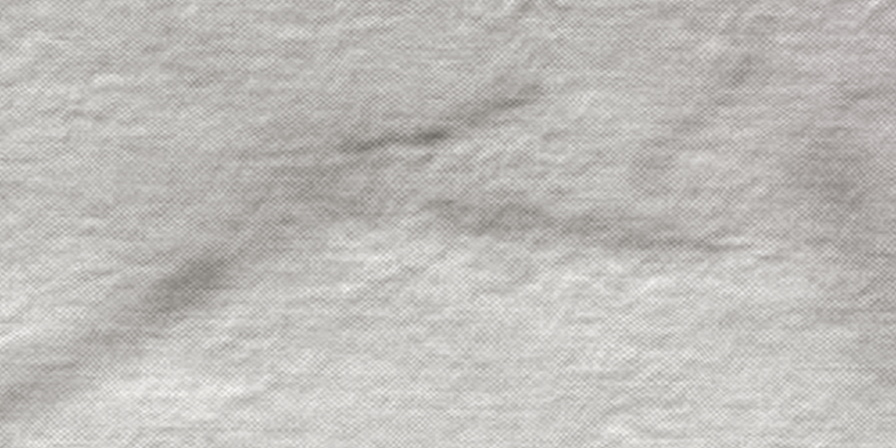
A Shadertoy shader for this texture:

```glsl
// Crumpled off-white cotton cloth lit from the upper left.
// Broad folds are soft segments of shade, crinkles are an embossed
// warped noise, and a fine weave with uneven threads lies on top.

float hash(vec2 p) {
    vec3 q = fract(vec3(p.xyx) * 0.1031);
    q += dot(q, q.yzx + 33.33);
    return fract((q.x + q.y) * q.z);
}

float noise(vec2 p) {
    vec2 i = floor(p), f = fract(p);
    f = f * f * f * (f * (f * 6.0 - 15.0) + 10.0);
    return mix(mix(hash(i), hash(i + vec2(1, 0)), f.x),
               mix(hash(i + vec2(0, 1)), hash(i + vec2(1, 1)), f.x), f.y);
}

float fbm(vec2 p) {
    float sum = 0.0, amp = 0.5;
    for (int i = 0; i < 4; i++) {
        sum += amp * noise(p);
        p = mat2(0.8, 0.6, -0.6, 0.8) * p * 2.03 + 17.3;
        amp *= 0.5;
    }
    return sum;
}

// Soft band around the segment from a to b
float fold(vec2 p, vec2 a, vec2 b, float width) {
    vec2 ab = b - a;
    float t = clamp(dot(p - a, ab) / dot(ab, ab), 0.0, 1.0);
    float d = length(p - a - ab * t) / width;
    return exp(-d * d);
}

vec2 turn(vec2 p, float angle) {
    float c = cos(angle), s = sin(angle);
    return vec2(c * p.x + s * p.y, c * p.y - s * p.x);
}

// Small ridges in several directions, from level to steeply rising
float crinkleHeight(vec2 p) {
    return 0.60 * noise(turn(p, 0.65) * vec2(16, 26))
         + 0.50 * noise(turn(p, -0.45) * vec2(19, 31) + 83.0)
         + 0.42 * noise(turn(p, 0.12) * vec2(20, 46) + 19.0)
         + 0.34 * noise(turn(p, 0.80) * vec2(34, 58) + 41.0)
         + 0.30 * noise(turn(p, -0.70) * vec2(40, 62) + 57.0);
}

// Large light and shade of the draped cloth
float drape(vec2 p) {
    float light = mix(0.724, 0.796, smoothstep(0.56, 0.22, p.y));
    light += 0.035 * fold(p, vec2(0.05, 0.45), vec2(0.1, 0.85), 0.25);

    // long diagonal valley with its sharp crease
    light -= 0.12 * fold(p, vec2(-0.05, 0.06), vec2(0.45, 0.37), 0.06);
    light -= 0.08 * fold(p, vec2(0.42, 0.37), vec2(0.82, 0.59), 0.07);
    light -= 0.05 * fold(p, vec2(0.65, 0.64), vec2(1.12, 0.77), 0.075);
    light -= 0.13 * fold(p, vec2(0.78, 0.655), vec2(0.98, 0.69), 0.015);
    light -= 0.09 * fold(p, vec2(0.95, 0.69), vec2(1.20, 0.80), 0.024);

    // level fold and the softer ones on the right
    light -= 0.09 * fold(p, vec2(1.00, 0.51), vec2(1.60, 0.45), 0.04);
    light -= 0.06 * fold(p, vec2(1.44, 0.60), vec2(1.68, 0.88), 0.04);
    light -= 0.08 * fold(p, vec2(1.86, 0.62), vec2(2.02, 0.22), 0.12);
    light -= 0.07 * fold(p, vec2(1.88, 0.79), vec2(2.05, 0.77), 0.03);

    // ridges that catch the light
    light += 0.05 * fold(p, vec2(0.80, 0.46), vec2(1.02, 0.41), 0.05);
    light += 0.04 * fold(p, vec2(1.25, 0.38), vec2(1.72, 0.36), 0.05);
    light += 0.03 * fold(p, vec2(0.10, 0.00), vec2(0.40, 0.14), 0.07);
    return light;
}

void mainImage(out vec4 fragColor, in vec2 fragCoord) {
    vec2 p = fragCoord / iResolution.y;
    vec2 wobble = vec2(fbm(p * 6.0), fbm(p * 6.0 + 31.0)) - 0.47;

    float light = drape(p + 0.05 * wobble);
    light += 0.08 * (fbm(p * vec2(3.0, 7.0) + 7.0) - 0.47);

    // crinkle relief, stronger in some patches
    vec2 bent = p + 0.07 * wobble;
    vec2 toLight = vec2(-0.4, 0.92) * 0.0045;
    float relief = crinkleHeight(bent - toLight) - crinkleHeight(bent + toLight);
    light += relief * mix(0.08, 0.23, noise(p * 5.0 + 60.0));

    // woven dots, broken up by threads of uneven thickness
    vec2 thread = 6.2832 * (p + 0.03 * wobble) * vec2(65, 74);
    float weave = sin(thread.x) * sin(thread.y);
    light += weave * mix(0.015, 0.075, noise(p * vec2(28, 40) + 5.0));
    vec2 slub = p + 0.015 * wobble;
    light += 0.05 * (noise(slub * vec2(6, 120)) - 0.5);
    light += 0.04 * (noise(slub * vec2(14, 75) + 23.0) - 0.5);
    light += 0.075 * (noise(p * vec2(125, 160)) - 0.5);

    // warm grey shadows, a faint rose cast at the upper right
    vec3 tint = mix(vec3(0.010, -0.003, -0.018), vec3(0.004, -0.002, -0.012),
                    smoothstep(0.58, 0.85, light));
    float rose = smoothstep(1.3, 2.0, p.x) * smoothstep(0.2, 0.8, p.y);
    tint += rose * vec3(0.004, -0.006, 0.002);
    fragColor = vec4(clamp(light + tint, 0.0, 1.0), 1.0);
}
```
